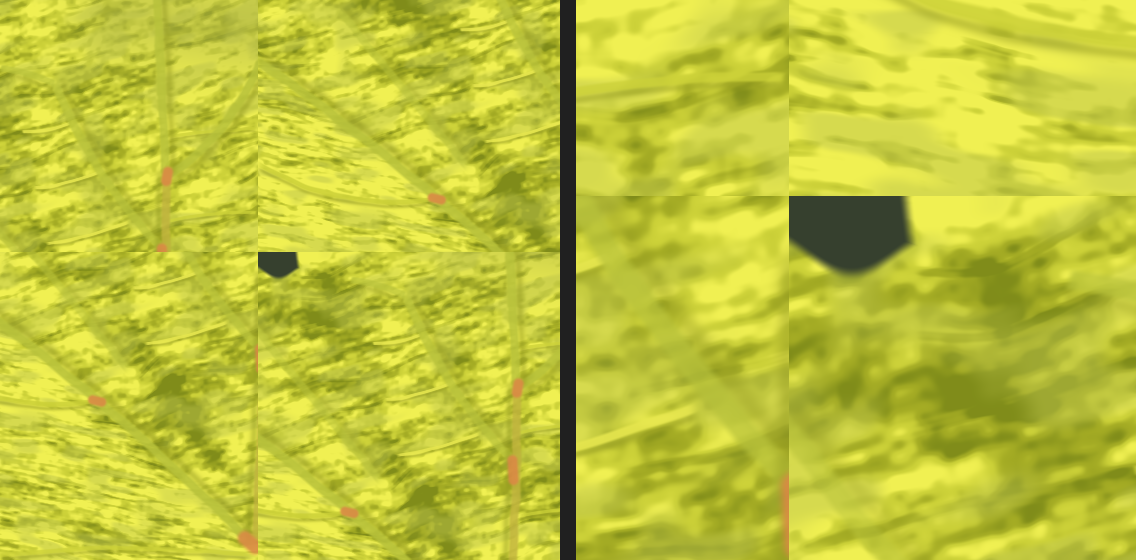
Left: the whole. Right: its middle third, enlarged.
Write a WebGL 2 fragment shader that draws this texture.

```glsl
#version 300 es
precision highp float;
// Four patches of a yellow-green leaf with streaky grain, branching veins and reddish nodes.

uniform vec2 u_resolution;
out vec4 outColor;

const vec3 DEEP = vec3(0.50, 0.55, 0.10);
const vec3 OLIVE = vec3(0.64, 0.67, 0.14);
const vec3 LIME = vec3(0.80, 0.82, 0.22);
const vec3 YELLOW = vec3(0.94, 0.94, 0.32);
const vec3 HAZE = vec3(0.74, 0.77, 0.29);
const vec3 STEM = vec3(0.72, 0.76, 0.23);
const vec3 NODE = vec3(0.86, 0.53, 0.27);
const vec3 GAP = vec3(0.21, 0.25, 0.18);
const vec2 SEAM = vec2(0.460, 0.550);
const vec2 MIDRIB_POINT = vec2(0.625, 0.085);
const vec2 MIDRIB_NORMAL = vec2(0.644, 0.765);
const float GRAIN_SLOPE = 0.30;
const float GRAIN_CONTRAST = 1.75;

float hash(vec2 p) {
  return fract(sin(dot(p, vec2(127.1, 311.7))) * 43758.5453);
}

float noise(vec2 p) {
  vec2 i = floor(p), f = fract(p);
  f = f * f * (3.0 - 2.0 * f);
  return mix(mix(hash(i), hash(i + vec2(1, 0)), f.x),
             mix(hash(i + vec2(0, 1)), hash(i + vec2(1, 1)), f.x), f.y);
}

// Soft blob stretched between two points.
float glow(vec2 p, vec2 a, vec2 b, float radius) {
  vec2 ab = b - a;
  float t = clamp(dot(p - a, ab) / dot(ab, ab), 0.0, 1.0);
  float d = length(p - a - ab * t) / radius;
  return exp(-d * d);
}

// Bowed vein from a to b, with a dark edge on its right-hand side.
vec3 vein(vec3 col, vec2 p, vec2 a, vec2 b, float bend, float width, vec3 tint, float strength) {
  float len = length(b - a);
  vec2 dir = (b - a) / len;
  float t = dot(p - a, dir) / len;
  float s = dot(p - a, vec2(-dir.y, dir.x)) - bend * 4.0 * t * (1.0 - t);
  s += 0.003 * (noise(p * 28.0) - 0.5);
  float ends = smoothstep(-0.02, 0.04, t) * (1.0 - smoothstep(0.96, 1.02, t));
  float edge = (s + 1.7 * width) / (0.9 * width);
  col = mix(col, OLIVE * 0.88, 0.55 * strength * ends * exp(-edge * edge));
  float body = 1.0 - smoothstep(0.55 * width, 1.35 * width, abs(s));
  return mix(col, tint, body * ends * strength);
}

// Shift each quadrant to its own part of the leaf.
vec2 patchToLeaf(vec2 uv) {
  if (uv.y > SEAM.y) return uv + (uv.x < SEAM.x ? vec2(0.626, -0.378) : vec2(-0.156, -0.560));
  return uv + (uv.x < SEAM.x ? vec2(0.4505, -0.199) : vec2(0.0));
}

vec3 ramp(float t) {
  vec3 col = mix(DEEP, OLIVE, smoothstep(0.0, 0.30, t));
  col = mix(col, LIME, smoothstep(0.28, 0.56, t));
  return mix(col, YELLOW, smoothstep(0.54, 0.84, t));
}

vec3 leaf(vec2 p) {
  // Streaks rise away from the midrib on both sides.
  float side = dot(p - MIDRIB_POINT, MIDRIB_NORMAL);
  vec2 q = vec2(p.x, p.y - GRAIN_SLOPE * abs(side));
  q.y += 0.012 * (noise(p * 17.0) - 0.5);
  float grain = 0.34 * noise(q * vec2(30, 105)) + 0.30 * noise(q * vec2(62, 190) + 7.3)
              + 0.20 * noise(q * vec2(13, 42) + 3.1) + 0.16 * noise(p * 130.0 + 9.7);
  float tone = 0.57 + GRAIN_CONTRAST * (grain - 0.5) + 0.30 * (noise(p * 11.0 + 5.0) - 0.5);

  // Thin wandering veinlets.
  float row = abs(fract(q.y * 26.0 + 0.9 * noise(p * 9.0)) - 0.5);
  tone -= 0.20 * (1.0 - smoothstep(0.03, 0.10, row)) * smoothstep(0.35, 0.65, noise(p * 14.0 + 2.0));

  // Broad light and shade.
  tone += 0.10 * (1.0 - smoothstep(-0.06, 0.02, side));
  tone -= 0.26 * glow(p, vec2(0.57, 0.48), vec2(0.67, 0.20), 0.05);
  tone -= 0.48 * glow(p, vec2(0.71, 0.175), vec2(0.83, -0.01), 0.024 + 0.012 * noise(p * 40.0));
  tone += 0.18 * glow(p, vec2(0.58, 0.54), vec2(0.64, 0.52), 0.03);
  for (int i = 0; i < 2; i++) {
    vec2 lit = vec2(0.725 - 0.03 * float(i), 0.165 + 0.10 * float(i));
    tone += 0.24 * glow(p, lit, lit + vec2(0.06, 0.01), 0.022);
  }
  vec3 col = ramp(tone);
  col = mix(col, HAZE, 0.50 * smoothstep(0.45, 0.80, noise(q * vec2(24, 60) + 21.0)));
  col = mix(col, HAZE * 0.92, 0.55 * glow(p, vec2(0.86, 0.60), vec2(1.08, 0.57), 0.09));

  // Cross veins.
  for (int i = 0; i < 3; i++) {
    float k = float(i);
    vec2 a = vec2(0.71 - 0.022 * k, 0.186 + 0.10 * k);
    col = vein(col, p, a, a + vec2(0.145 - 0.03 * k, 0.040 - 0.012 * k), -0.004, 0.0028, YELLOW * 0.96, 0.85);
    vec2 r = vec2(0.928, 0.080 + 0.149 * k);
    col = vein(col, p, r, r + vec2(0.155, 0.014), 0.003, 0.0028, LIME, 0.75);
  }

  // Main veins.
  vec2 fork = vec2(0.923, 0.305), joint = vec2(0.915, 0.178), root = vec2(0.906, -0.176);
  col = vein(col, p, vec2(0.68, 0.14), vec2(0.45, 0.42), 0.0, 0.007, STEM, 0.50);
  col = vein(col, p, joint, vec2(0.724, 0.473), 0.017, 0.008, STEM, 0.70);
  col = vein(col, p, vec2(0.626, 0.500), vec2(0.724, 0.473), 0.004, 0.006, STEM, 0.65);
  col = vein(col, p, vec2(0.306, 0.147), vec2(0.615, 0.085), -0.028, 0.0045, LIME, 0.85);
  col = vein(col, p, vec2(0.45, -0.190), vec2(0.90, -0.190), 0.012, 0.004, LIME, 0.75);
  col = vein(col, p, root, vec2(0.296, 0.337), -0.019, 0.0085, STEM, 0.85);
  col = vein(col, p, fork, vec2(1.092, 0.515), -0.021, 0.008, STEM, 0.85);
  col = vein(col, p, fork, vec2(0.905, 0.65), 0.0, 0.008, STEM, 0.80);
  col = vein(col, p, vec2(0.924, 0.320), root, 0.004, 0.008, mix(STEM, NODE, 0.25), 0.80);

  // Reddish nodes.
  float red = glow(p, fork + vec2(0.0, -0.006), fork + vec2(0.003, 0.010), 0.010);
  red = max(red, glow(p, joint, joint + vec2(0.002, -0.035), 0.010));
  red = max(red, glow(p, vec2(0.616, 0.087), vec2(0.632, 0.083), 0.009));
  red = max(red, glow(p, root, root + vec2(-0.018, 0.016), 0.014));
  col = mix(col, NODE, 0.85 * smoothstep(0.15, 0.75, red));

  // Dark gap beyond the leaf margin.
  float margin = max(p.x - 0.530 - 0.12 * (0.55 - p.y), 0.515 - p.y + 0.012 * sin(p.x * 60.0));
  return mix(GAP, col, smoothstep(-0.005, 0.004, margin));
}

void main() {
  vec2 uv = gl_FragCoord.xy / u_resolution;
  outColor = vec4(clamp(leaf(patchToLeaf(uv)), 0.0, 1.0), 1.0);
}
```
